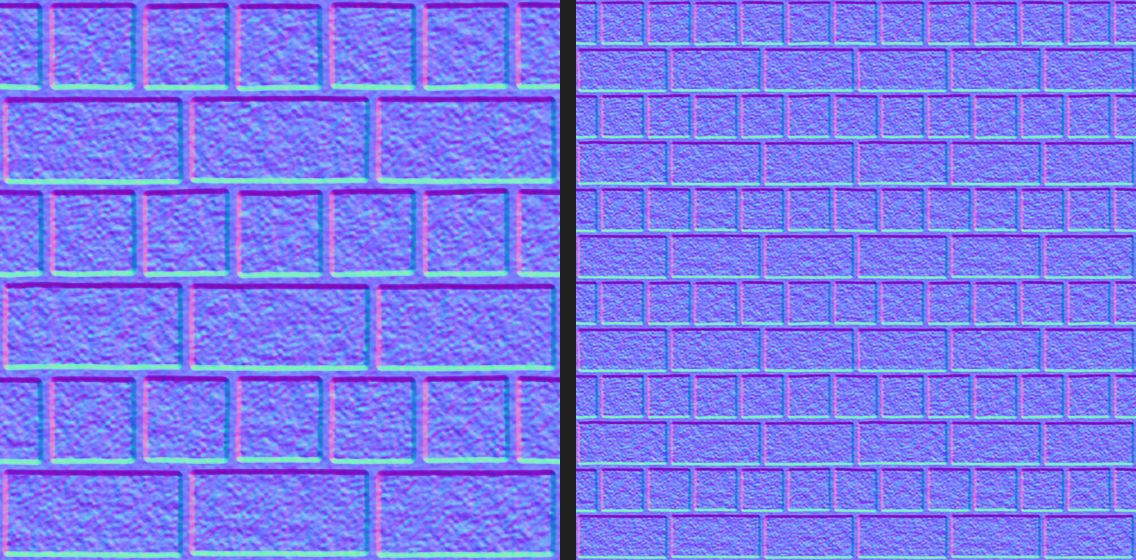
Left: one tile. Right: repeated 2 by 2.
Write a Shadertoy shader that draws this texture map.

```glsl
// Tangent-space normal map of a stone wall: courses of long bricks alternate
// with courses of square blocks. A tiling height field (bevelled rounded boxes
// plus layered grain) is differentiated and its normal packed into colour.

const float ROWS = 6.0;                        // courses, alternating long / square
const float LONG_COLS = 3.0;                   // bricks in a long course
const float SQUARE_COLS = 6.0;                 // blocks in a square course
const float INSET = 0.0048;                    // half of the flat mortar joint
const float BEVEL = 0.0112;                    // width of the sloping edge
const float CORNER = 0.012;                    // corner radius of a brick
const vec2  CENTRE = vec2(0.0008, 0.0);        // common offset of all bricks
const vec2  SHIFT = vec2(0.0006, 0.0013);      // random offset of each brick
const float TILT = 0.0022;                     // random lean of the long edges
const float WOBBLE = 0.0011;                   // waviness of the edges
const float WOBBLE_CELLS = 14.0;
const vec2  STREAK_CELLS = vec2(104.0, 76.0);  // across and along the diagonal
const float PIT_CELLS = 124.0;
const float LUMP_CELLS = 46.0;
const float STREAK_HEIGHT = 0.22;
const float PIT_HEIGHT = 0.19;
const float LUMP_HEIGHT = 0.34;
const float MORTAR_GRAIN = 0.48;               // grain left in the joints
const vec2  STRENGTH = vec2(0.0086, 0.0152);   // slope gain per axis
const vec2  BIAS = vec2(-0.02, -0.04);         // slight overall lean
const float STEP = 0.0012;                     // half the differencing span

float hash(vec2 p) {
    return fract(sin(dot(p, vec2(127.1, 311.7))) * 43758.5453);
}

// Value noise in lattice units, wrapping after period cells, range -0.5 to 0.5
float noise(vec2 p, vec2 period, float seed) {
    vec2 i = floor(p);
    vec2 f = p - i;
    f = f * f * f * (f * (f * 6.0 - 15.0) + 10.0);
    vec2 lo = mod(i, period) + seed;
    vec2 hi = mod(i + 1.0, period) + seed;
    return mix(mix(hash(lo), hash(vec2(hi.x, lo.y)), f.x),
               mix(hash(vec2(lo.x, hi.y)), hash(hi), f.x), f.y) - 0.5;
}

float roundedBox(vec2 p, vec2 halfSize, float radius) {
    vec2 q = abs(p) - halfSize + radius;
    return length(max(q, 0.0)) + min(max(q.x, q.y), 0.0) - radius;
}

// 0 in the mortar, 1 on the brick face
float brickProfile(vec2 p) {
    float row = floor(p.y * ROWS);
    float odd = mod(row, 2.0);
    float cols = mix(LONG_COLS, SQUARE_COLS, odd);
    vec2 size = 1.0 / vec2(cols, ROWS);
    vec2 grid = p / size + vec2(0.5 * odd, 0.0);
    vec2 id = mod(floor(grid), vec2(cols, ROWS));
    vec2 local = (fract(grid) - 0.5) * size + CENTRE;

    // Each brick sits a little off true
    vec2 jitter = vec2(hash(id + 3.7), hash(id + 9.2)) * 2.0 - 1.0;
    float lean = hash(id + 15.4) * 2.0 - 1.0;
    vec2 wave = vec2(noise(p * WOBBLE_CELLS, vec2(WOBBLE_CELLS), 21.0),
                     noise(p * WOBBLE_CELLS, vec2(WOBBLE_CELLS), 57.0)) * 2.0;
    local += SHIFT * jitter + WOBBLE * wave;
    local.y += TILT * lean * 2.0 * local.x / size.x;

    float d = roundedBox(local, 0.5 * size - INSET, CORNER);
    return smoothstep(0.0, BEVEL, -d);
}

// Integer shear keeps the diagonal streaks seamless
float grain(vec2 p) {
    vec2 diagonal = vec2(p.x - p.y, p.x + p.y) * STREAK_CELLS;
    return STREAK_HEIGHT * noise(diagonal, STREAK_CELLS, 5.0)
         + PIT_HEIGHT * noise(p * PIT_CELLS, vec2(PIT_CELLS), 33.0)
         + LUMP_HEIGHT * noise(p * LUMP_CELLS, vec2(LUMP_CELLS), 71.0);
}

float height(vec2 p) {
    float brick = brickProfile(p);
    return brick + grain(p) * mix(MORTAR_GRAIN, 1.0, brick);
}

void mainImage(out vec4 fragColor, in vec2 fragCoord) {
    vec2 uv = fragCoord / iResolution.xy;
    vec2 e = vec2(STEP, 0.0);

    // Central differences give the slope, which leans the normal
    vec2 slope = vec2(height(uv + e.xy) - height(uv - e.xy),
                      height(uv + e.yx) - height(uv - e.yx)) / (2.0 * STEP);
    vec3 normal = normalize(vec3(slope * STRENGTH + BIAS, 1.0));
    fragColor = vec4(normal * 0.5 + 0.5, 1.0);
}
```
